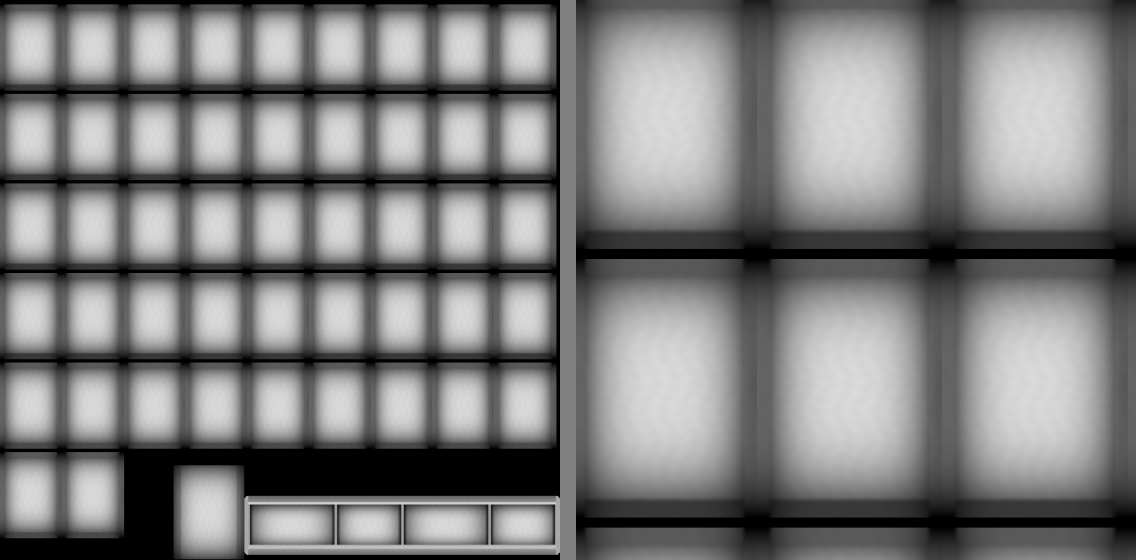
Left, the full canvas; right, a detail of the centre.
Reproduce this texture map procedurally as a WebGL 1 fragment shader.

```glsl
precision highp float;
// Sheet of softly glowing grey wall panels between dark posts, with a spare panel and a bevelled trim strip.

uniform vec2 u_resolution;

const float SHEET = 768.0;                   // sheet units across the canvas
const vec2 PITCH = vec2(84.7, 122.8);        // spacing of the repeated bays
const vec2 BAY_HALF = vec2(42.35, 59.1);
const vec2 PANEL_HALF = vec2(36.3, 51.0);
const float GRID_TOP = 6.0;
const float PEAK = 0.845;

// Antialiased coverage of a box given by its low and high corners.
float boxMask(vec2 p, vec2 low, vec2 high, float aa) {
  vec2 d = abs(p - 0.5 * (low + high)) - 0.5 * (high - low);
  return clamp(0.5 - max(d.x, d.y) / aa, 0.0, 1.0);
}

// Soft line of given half width around a coordinate.
float ridge(float x, float center, float halfWidth) {
  return 1.0 - smoothstep(0.4 * halfWidth, 1.4 * halfWidth, abs(x - center));
}

// Rounded glow that fades toward the edges of the unit square.
float panelGlow(vec2 uv, float edgeFade) {
  vec2 a = min(abs(uv), 1.0);
  vec2 fade = 1.0 - edgeFade * a * a * a;
  return PEAK * fade.x * fade.y;
}

// Faint uneven tone from layered sines.
float mottle(vec2 p) {
  return sin(p.x * 0.71 + 2.0 * sin(p.y * 0.23))
       + 0.6 * sin(p.y * 1.13 + 1.7 * sin(p.x * 0.37));
}

// One bay: glowing panel, rails above and below, posts at both sides.
float bayShade(vec2 q, float lowerShade) {
  vec2 a = abs(q);
  vec2 reach = min(a / BAY_HALF, 1.0);
  float glow = panelGlow(q / PANEL_HALF, 0.55);
  float railTone = mix(0.35, 0.35 - lowerShade, step(0.0, q.y));
  float rail = railTone * (1.0 - pow(reach.x, 4.0));
  float post = 0.39 * (1.0 - pow(reach.y, 4.0));
  post -= 0.05 * smoothstep(36.0, 41.0, q.x) * (1.0 - reach.y);
  float inRail = smoothstep(-1.5, 1.5, a.y - PANEL_HALF.y);
  float inPost = smoothstep(-1.5, 1.5, a.x - PANEL_HALF.x);
  return mix(mix(glow, rail, inRail), post, inPost);
}

// Five full rows of nine bays and a short last row of two.
float bayGrid(vec2 p, float aa) {
  vec2 g = vec2(p.x, p.y - GRID_TOP + 2.3) / PITCH;
  float row = floor(g.y);
  vec2 q = (fract(g) - 0.5) * PITCH;
  float columns = row < 5.0 ? 9.0 : 2.0;
  float inside = step(0.0, row) * step(row, 5.0);
  inside *= clamp(0.5 + (columns * PITCH.x + 0.8 - p.x) / aa, 0.0, 1.0);
  inside *= clamp(0.5 + (BAY_HALF.y - abs(q.y)) / aa, 0.0, 1.0);
  float lowerShade = row < 4.0 ? 0.13 : 0.06;
  return inside * bayShade(q, lowerShade);
}

// Separate panel with plain darker side bands.
float sparePanel(vec2 p, vec2 low, vec2 high, float aa) {
  vec2 uv = (2.0 * p - low - high) / (high - low);
  float band = smoothstep(0.76, 0.81, abs(uv.x));
  float shade = panelGlow(uv, 0.66) * (1.0 - 0.18 * band);
  return shade * boxMask(p, low, high, aa);
}

// Trim strip: alternating long and short panels inside a bevelled frame.
float trimStrip(vec2 p, vec2 low, vec2 high, float aa) {
  float longWidth = 119.5;
  float pairWidth = 211.0;
  float endWidth = 6.0;
  float x = mod(p.x - low.x - endWidth, pairWidth);
  float isShort = step(longWidth, x);
  float width = mix(longWidth, pairWidth - longWidth, isShort);
  float local = x - isShort * longWidth;
  float y = p.y - low.y;
  vec2 uv = vec2(2.0 * local / width - 1.0, (y - 41.0) / 28.0);
  float shade = panelGlow(uv, 0.60);

  // Bright dividers set in narrow dark grooves.
  float seam = min(local, width - local);
  shade *= mix(0.35, 1.0, smoothstep(2.0, 7.0, seam));
  shade = mix(shade, 0.62, ridge(seam, 0.0, 2.0));

  // Upper and lower bevels with light inner lips.
  float upper = 1.0 - smoothstep(11.0, 13.0, y);
  float lower = smoothstep(66.0, 68.0, y);
  shade = mix(shade, mix(0.38, 0.62, y / 12.0), upper);
  shade = mix(shade, mix(0.70, 0.42, (y - 67.0) / 14.0), lower);
  shade += 0.22 * ridge(y, 10.0, 1.8) + 0.12 * ridge(y, 71.0, 2.2);

  // Light end caps.
  float fromEnd = min(p.x - low.x, high.x - p.x);
  shade = mix(shade, 0.66, 1.0 - smoothstep(4.5, 6.5, fromEnd));
  float corner = min(y, high.y - low.y - y) + fromEnd;
  return shade * smoothstep(2.0, 5.0, corner) * boxMask(p, low, high, aa);
}

void main() {
  vec2 uv = gl_FragCoord.xy / u_resolution;
  vec2 p = vec2(uv.x, 1.0 - uv.y) * SHEET;
  float aa = SHEET / min(u_resolution.x, u_resolution.y);
  float shade = bayGrid(p, aa);
  shade = max(shade, sparePanel(p, vec2(238.0, 638.0), vec2(335.0, 767.0), aa));
  shade = max(shade, trimStrip(p, vec2(335.0, 680.0), vec2(768.0, 761.0), aa));
  shade *= 1.0 + 0.008 * mottle(p);
  gl_FragColor = vec4(vec3(clamp(shade, 0.0, 1.0)), 1.0);
}
```
